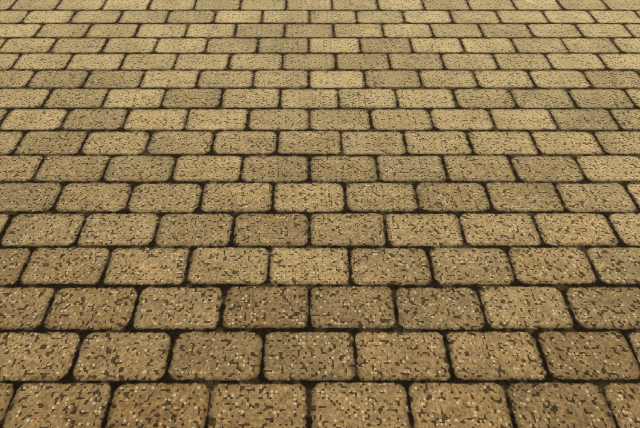
Reproduce this texture procedurally as a Shadertoy shader.

```glsl
#define HORIZON 1.775       // height of the vanishing line, in canvas heights
#define VANISH_X 0.483      // vanishing point across the canvas
#define COLUMN_SCALE 11.03  // stones across at unit depth
#define ROW_SCALE 21.49     // rows per unit of inverse depth
#define ROW_SHIFT 12.893
#define STONE_ASPECT 1.7
#define JOINT 0.034         // half width of a joint, in rows
#define CORNER 0.17
#define GRAIN vec2(42.0, 24.0)
#define TONE_SPREAD 0.15

const vec3 NEAR_STONE = vec3(0.57, 0.465, 0.305);
const vec3 FAR_STONE = vec3(0.74, 0.655, 0.47);
const vec3 RUST = vec3(0.59, 0.43, 0.25);
const vec3 PALE_GRIT = vec3(0.87, 0.80, 0.64);
const vec3 SOIL = vec3(0.11, 0.085, 0.055);

float hash(vec2 p) {
    return fract(sin(dot(p, vec2(127.1, 311.7))) * 43758.5453);
}

float noise(vec2 p) {
    vec2 i = floor(p), f = fract(p);
    f = f * f * (3.0 - 2.0 * f);
    return mix(mix(hash(i), hash(i + vec2(1, 0)), f.x),
               mix(hash(i + vec2(0, 1)), hash(i + vec2(1, 1)), f.x), f.y);
}

float fbm(vec2 p) {
    float sum = 0.0, gain = 0.5;
    for (int i = 0; i < 3; i++) {
        sum += gain * noise(p);
        p = p * 2.03 + 17.3;
        gain *= 0.5;
    }
    return sum / 0.875;
}

// Scattered round chips, at most one per grid cell
float chips(vec2 p, float density) {
    vec2 id = floor(p);
    vec2 centre = 0.35 + 0.3 * vec2(hash(id + 3.1), hash(id + 8.7));
    float radius = 0.2 + 0.25 * hash(id + 5.9);
    float dotMask = 1.0 - smoothstep(radius * 0.5, radius + 0.15, length(fract(p) - centre));
    return dotMask * step(1.0 - density, hash(id));
}

void mainImage(out vec4 fragColor, in vec2 fragCoord) {
    vec2 uv = fragCoord / iResolution.xy;

    // Project the canvas onto the ground
    float depth = HORIZON - uv.y;
    vec2 ground = vec2(COLUMN_SCALE * (uv.x - VANISH_X), ROW_SCALE) / depth;
    ground.y -= ROW_SHIFT;
    vec2 pixel = vec2(COLUMN_SCALE / iResolution.x * STONE_ASPECT,
                      ROW_SCALE / (depth * iResolution.y)) / depth;

    // Running bond: every second row moves by half a stone
    float row = floor(ground.y);
    vec2 bond = vec2(ground.x + 0.5 * mod(row + 1.0, 2.0), ground.y);
    vec2 id = floor(bond);
    float tone = hash(id + 0.37);

    // Rounded stone with a worn outline
    vec2 size = vec2(STONE_ASPECT, 1.0);
    vec2 local = (fract(bond) - 0.5) * size;
    local += (vec2(hash(id + 2.3), hash(id + 6.1)) - 0.5) * 0.03;
    float corner = CORNER * (0.65 + 0.7 * hash(id + 9.4));
    vec2 q = abs(local) - 0.5 * size + JOINT + corner;
    float edge = length(max(q, 0.0)) + min(max(q.x, q.y), 0.0) - corner;
    edge += (fbm(ground * vec2(17.0, 10.0)) - 0.5) * 0.06;
    float blur = 0.75 * dot(normalize(max(q, 0.001)), pixel) + 0.008;
    float stoneMask = 1.0 - smoothstep(-blur, blur, edge);

    // Stone colour: distance glare, tone per stone, broad stains
    float glare = clamp(uv.y + 0.12 * (uv.x - 0.5), 0.0, 1.0);
    vec3 stone = mix(NEAR_STONE, FAR_STONE, glare);
    stone = mix(stone, RUST, 0.3 * (1.0 - glare) * hash(id + 4.8));
    stone *= 1.0 + TONE_SPREAD * (tone - 0.5);
    stone *= 0.9 + 0.2 * fbm(ground * vec2(2.6, 1.7));

    // Gritty surface, softened where grains shrink below a pixel
    vec2 grit = ground * GRAIN;
    float detail = 1.0 / (1.0 + 0.45 * pow(pixel.y * GRAIN.y, 2.0));
    stone *= 1.0 + 0.6 * detail * (fbm(grit) - 0.5);
    float pits = smoothstep(0.64, 0.84, noise(grit * 0.85 + 31.0));
    stone *= 1.0 - 0.5 * detail * pits;
    stone = mix(stone, PALE_GRIT, 0.75 * detail * chips(grit * 0.6, 0.12));

    // Lit back edge and shaded rim
    float rim = smoothstep(-0.11, 0.0, edge);
    stone *= 1.0 - 0.22 * rim + 0.14 * rim * smoothstep(0.2, 0.5, local.y);

    // Soil in the joints, with stray grit
    vec3 soil = SOIL * (0.6 + 0.9 * fbm(ground * vec2(30.0, 20.0)));
    soil = mix(soil, stone, 0.3 * smoothstep(0.55, 0.8, noise(ground * vec2(9.0, 6.0))));
    soil = mix(soil, stone, 0.25 * glare);

    fragColor = vec4(clamp(mix(soil, stone, stoneMask), 0.0, 1.0), 1.0);
}
```
